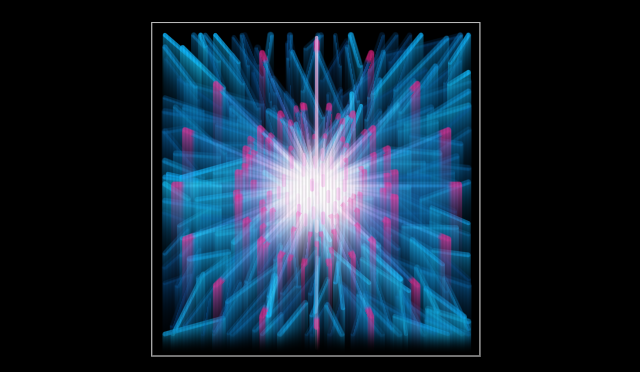
Reproduce this background procedurally as a Shadertoy shader.

```glsl
// A framed burst of glowing sticks on black: blue shards scattered around a
// white core, with rings of violet rays that end in pink tips.
// Every stick is a segment distance plus a light curtain that hangs below it.

const vec2 FRAME_CENTER = vec2(-0.011, -0.009);
const vec2 FRAME_HALF = vec2(0.441, 0.448);
const vec2 BURST_CENTER = vec2(-0.009, 0.004);
const vec2 SHARD_LIMIT = vec2(0.408, 0.402);
const int SHARD_COUNT = 210;
const int SPIKE_COUNT = 48;
const int OUTER_RAYS = 16;
const int INNER_RAYS = 20;
const int CORE_BARS = 40;
const float OUTER_RADIUS = 0.383;
const float INNER_RADIUS = 0.215;
const float GOLDEN_ANGLE = 2.39996;
const float TAU = 6.28319;
const vec3 DEEP_BLUE = vec3(0.03, 0.36, 0.76);
const vec3 CYAN = vec3(0.06, 0.72, 1.0);
const vec3 VIOLET = vec3(0.50, 0.36, 0.92);
const vec3 PINK = vec3(1.0, 0.14, 0.56);
const vec3 PALE = vec3(1.0, 0.82, 0.98);
const vec3 FRAME_COLOR = vec3(0.72);

float hash(float n) {
    return fract(sin(n * 12.9898) * 43758.547);
}

vec2 polar(float angle) {
    return vec2(cos(angle), sin(angle));
}

vec3 screenBlend(vec3 base, vec3 light) {
    return base + (1.0 - base) * clamp(light, 0.0, 1.0);
}

// x: solid stick, y: curtain below it, z: position along the stick
vec3 stick(vec2 p, vec2 a, vec2 b, float width, float drop) {
    vec2 ab = b - a;
    float along = clamp(dot(p - a, ab) / max(dot(ab, ab), 1e-6), 0.0, 1.0);
    float core = 1.0 - smoothstep(width * 0.5, width, length(p - a - ab * along));
    float run = abs(ab.x) < 1e-4 ? 1e-4 : ab.x;
    float t = clamp((p.x - a.x) / run, 0.0, 1.0);
    float side = abs(p.x - mix(a.x, b.x, t));
    float fall = mix(a.y, b.y, t) - p.y;
    float curtain = (1.0 - smoothstep(width * 0.6, width, side))
                  * smoothstep(-0.003, 0.003, fall) * exp(-max(fall, 0.0) / drop);
    return vec3(core, curtain, core > 0.02 ? along : t);
}

// Blue shards, spread evenly and turned roughly away from the core;
// each covers part of what lies behind it, so that edges stay crisp
vec3 addShards(vec3 color, vec2 q) {
    for (int i = 0; i < SHARD_COUNT; i++) {
        float n = float(i) + 1.0;
        vec2 middle = (fract(n * vec2(0.7549, 0.5698)) - 0.5) * vec2(0.82, 0.84);
        float turn = (hash(n) - 0.5) * 1.1;
        vec2 reach = polar(atan(middle.y, middle.x) + turn) * mix(0.04, 0.11, hash(n + 31.0));
        vec2 a = clamp(middle - reach, -SHARD_LIMIT, SHARD_LIMIT);
        vec2 b = clamp(middle + reach, -SHARD_LIMIT, SHARD_LIMIT);
        vec3 s = stick(q, a, b, mix(0.007, 0.011, hash(n + 7.0)), 0.05);
        float power = hash(n + 53.0);
        vec3 tint = mix(DEEP_BLUE, CYAN, power);
        color = mix(color, tint * 0.45, s.y * 0.28);
        color = screenBlend(color, tint * s.y * mix(0.16, 0.50, power));
        color = mix(color, tint, s.x * mix(0.15, 0.85, power * power) * mix(0.55, 1.0, s.z));
    }
    return color;
}

// Rays from the core: pale at the root, violet to blue, pink at the tip
vec3 addRay(vec3 color, vec2 q, vec2 tip, float width, float drop, float power) {
    vec3 s = stick(q, tip * 0.12, tip, width, drop);
    float tipMask = smoothstep(0.90, 0.95, s.z);
    float reach = length(tip) * s.z;
    vec3 body = mix(PALE, VIOLET, smoothstep(0.04, 0.15, reach));
    body = mix(body, vec3(0.14, 0.48, 0.95), smoothstep(0.12, 0.26, reach));
    vec3 tint = mix(body, PINK, tipMask);
    color = mix(color, tint, tipMask * max(s.x, s.y) * 0.62 * power);
    return screenBlend(color, tint * power * (s.x * 0.25 + s.y * 0.34) * (1.0 - 0.7 * tipMask));
}

vec3 addBurst(vec3 color, vec2 q) {
    for (int i = 0; i < OUTER_RAYS; i++) {
        float angle = TAU * float(i) / float(OUTER_RAYS);
        color = addRay(color, q, polar(angle) * OUTER_RADIUS, 0.010, 0.06, 1.0);
    }
    for (int i = 0; i < INNER_RAYS; i++) {
        float angle = TAU * (float(i) + 0.5) / float(INNER_RAYS);
        color = addRay(color, q, polar(angle) * INNER_RADIUS, 0.010, 0.06, 0.95);
    }
    for (int i = 0; i < SPIKE_COUNT; i++) {
        float n = float(i);
        vec2 tip = polar(n * GOLDEN_ANGLE) * mix(0.09, 0.22, hash(n + 90.0));
        color = addRay(color, q, tip, 0.008, 0.03, 0.75);
    }
    return color;
}

// White heart with short upright bars
vec3 addCore(vec3 color, vec2 q) {
    float r2 = dot(q, q);
    color = screenBlend(color, vec3(0.50, 0.28, 0.50) * 0.55 * exp(-r2 / 0.022));
    color = screenBlend(color, PALE * 0.9 * exp(-r2 / 0.0065));
    for (int i = 0; i < CORE_BARS; i++) {
        float n = float(i);
        vec2 top = polar(n * GOLDEN_ANGLE) * 0.105 * sqrt(n / float(CORE_BARS));
        vec3 s = stick(q, top, top - vec2(0.0, 0.025), 0.007, 0.02);
        vec3 tint = mix(vec3(1.0, 0.96, 1.0), vec3(0.98, 0.60, 0.92), hash(n + 17.0));
        color = mix(color, tint, s.x * 0.45);
    }
    vec3 spine = stick(q, vec2(0.0, -0.44), vec2(0.0, 0.395), 0.006, 0.02);
    float spineFade = mix(0.3, 0.75, smoothstep(-0.1, 0.1, q.y));
    return screenBlend(color, vec3(0.95, 0.62, 0.82) * spine.x * spineFade);
}

void mainImage(out vec4 fragColor, in vec2 fragCoord) {
    vec2 p = (fragCoord - 0.5 * iResolution.xy) / iResolution.y;
    vec2 q = p - BURST_CENTER;
    vec3 color = vec3(0.0);
    if (abs(q.x) < 0.44 && abs(q.y) < 0.46) {
        color = addCore(addBurst(addShards(color, q), q), q);
        color *= 0.95 + 0.05 * sin(q.x * 700.0);
        color *= 1.0 - smoothstep(0.408, 0.430, abs(q.x));
        color *= smoothstep(-0.458, -0.38, q.y) * (1.0 - smoothstep(0.408, 0.420, q.y));
    }
    // Thin frame
    vec2 edge = abs(p - FRAME_CENTER) - FRAME_HALF;
    float frame = 1.0 - smoothstep(0.0006, 0.0024, abs(max(edge.x, edge.y)));
    fragColor = vec4(mix(color, FRAME_COLOR, frame), 1.0);
}
```
